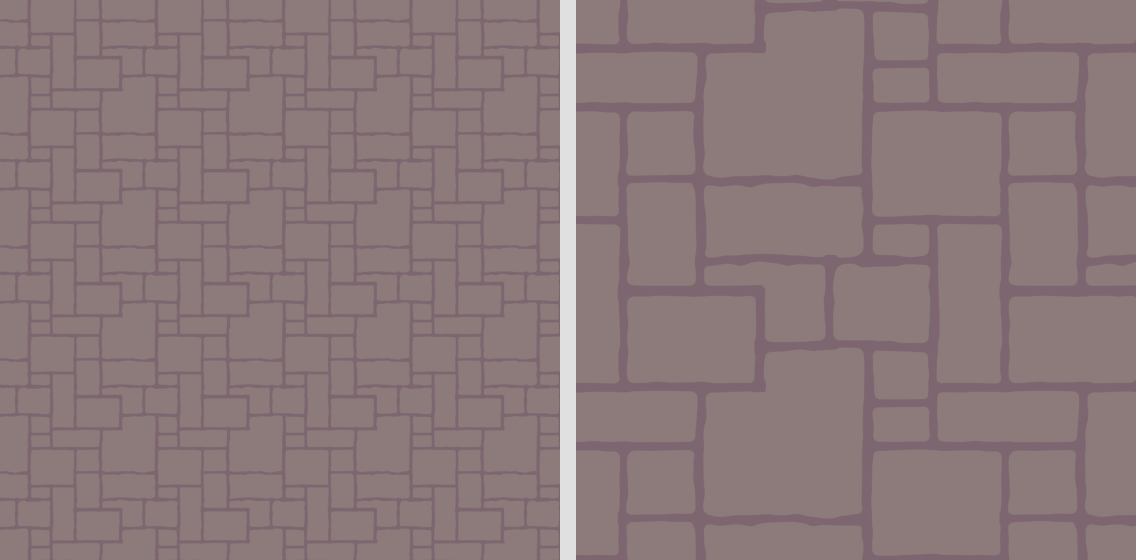
Left, the full canvas; right, a detail of the centre.
Reproduce this pattern procedurally as a WebGL 1 fragment shader.

```glsl
precision highp float;

uniform vec2 u_resolution;

const vec2 TILE = vec2(174.5, 155.0); // the canvas is 768 units high

float hash(vec2 p) {
  return fract(sin(dot(p, vec2(12.99, 78.23))) * 4375.85);
}

// Value noise along x; y selects an independent strand
float strand(float x, float seed) {
  float i = floor(x);
  float f = fract(x);
  return mix(hash(vec2(i, seed)), hash(vec2(i + 1.0, seed)), f * f * (3.0 - 2.0 * f));
}

// Distance to a worn straight joint from a to b, wrapped over the tile
float joint(vec2 p, vec2 a, vec2 b, float halfWidth, float wear) {
  vec2 center = 0.5 * (a + b);
  vec2 q = mod(p - center + 0.5 * TILE, TILE) - 0.5 * TILE;
  vec2 span = 0.5 * (b - a);
  if (span.y > span.x) {
    q = q.yx;
    span = span.yx;
  }
  float seed = center.x * 0.37 + center.y * 0.61;
  q.y += (strand(q.x / 24.0 + 20.0, seed) - 0.5) * wear * 1.5;
  float side = q.y > 0.0 ? 3.0 : 8.0;
  float chips = strand(q.x / 7.0 + 40.0, seed + side);
  halfWidth += wear * (chips * chips - 0.3);
  vec2 d = abs(q) - vec2(span.x + 1.0, halfWidth);
  return length(max(d, 0.0)) + min(max(d.x, d.y), 0.0);
}

// Union that rounds the stone corners
float merge(float a, float b) {
  float h = max(3.0 - abs(a - b), 0.0) / 3.0;
  return min(a, b) - h * h * 0.75;
}

float paving(vec2 p) {
  // Horizontal joints
  float d = joint(p, vec2(-50.0, 0.0), vec2(29.0, 0.0), 2.0, 1.1);
  d = merge(d, joint(p, vec2(1.0, 26.0), vec2(29.0, 26.0), 1.8, 0.4));
  d = merge(d, joint(p, vec2(30.0, 19.0), vec2(126.0, 19.0), 2.0, 0.5));
  d = merge(d, joint(p, vec2(0.0, 46.0), vec2(97.0, 46.0), 2.0, 0.6));
  d = merge(d, joint(p, vec2(62.0, 79.0), vec2(97.0, 79.0), 1.7, 0.5));
  d = merge(d, joint(p, vec2(97.0, 79.5), vec2(173.0, 79.5), 2.0, 2.0));
  d = merge(d, joint(p, vec2(0.0, 97.5), vec2(62.0, 97.5), 1.9, 0.5));
  d = merge(d, joint(p, vec2(-75.0, 115.0), vec2(29.0, 115.0), 2.0, 2.0));
  d = merge(d, joint(p, vec2(-112.0, 130.0), vec2(-49.5, 130.0), 2.4, 0.4));

  // Vertical joints
  d = merge(d, joint(p, vec2(0.0, 0.0), vec2(0.0, 116.0), 2.2, 1.0));
  d = merge(d, joint(p, vec2(30.0, 97.5), vec2(30.0, 200.0), 2.0, 0.9));
  d = merge(d, joint(p, vec2(62.0, 46.0), vec2(62.0, 174.0), 1.9, 1.3));
  d = merge(d, joint(p, vec2(97.5, 19.0), vec2(97.5, 130.0), 2.0, 1.0));
  d = merge(d, joint(p, vec2(-49.5, 130.0), vec2(-49.5, 174.0), 2.1, 0.5));
  return merge(d, joint(p, vec2(-17.0, 115.0), vec2(-17.0, 155.0), 2.0, 1.2));
}

void main() {
  vec2 uv = gl_FragCoord.xy / u_resolution.y;
  vec2 p = vec2(uv.x, 1.0 - uv.y) * 768.0 - vec2(40.5, 104.0);
  float soft = 0.75 * 768.0 / u_resolution.y;
  float stone = smoothstep(-soft, soft, paving(p));
  gl_FragColor = vec4(mix(vec3(0.49, 0.40, 0.44), vec3(0.55, 0.484, 0.48), stone), 1.0);
}
```
